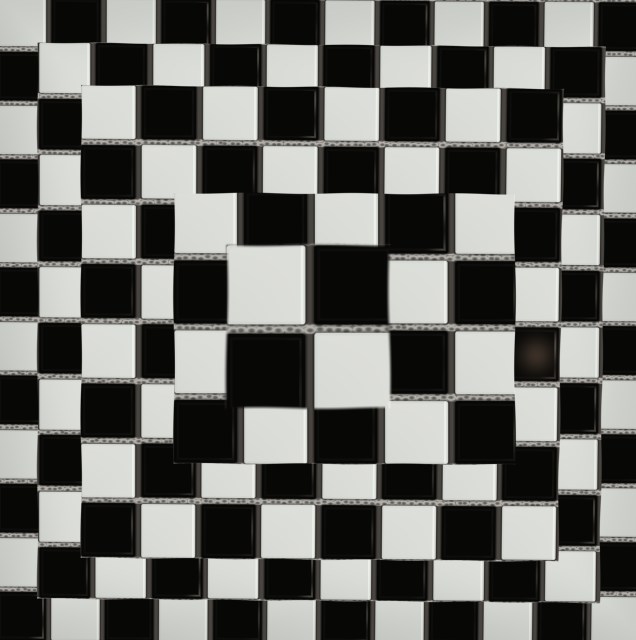
A Shadertoy shader for this pattern:

```glsl
// Glossy black and white mosaic tiles in nested, ever larger checkerboard panels.
// Each panel is one slightly keystoned tile grid, clipped in its own cell space
// and laid over the previous one; cellular noise forms the mesh in the joints.

const vec3 WHITE = vec3(0.865, 0.872, 0.852);
const vec3 WHITE_SHADE = vec3(0.75, 0.76, 0.74);
const vec3 BLACK = vec3(0.026, 0.026, 0.022);
const vec3 GLINT = vec3(0.42, 0.40, 0.37);
const vec3 JOINT_DARK = vec3(0.27, 0.255, 0.24);
const vec3 JOINT_LIGHT = vec3(0.58, 0.57, 0.55);

vec2 hash2(vec2 p) {
    return fract(sin(vec2(dot(p, vec2(127.1, 311.7)), dot(p, vec2(269.5, 183.3)))) * 4375.85);
}

// Distance to the nearest jittered cell point
float cellular(vec2 p) {
    vec2 id = floor(p), f = p - id;
    float nearest = 2.0;
    for (int y = -1; y <= 1; y++)
    for (int x = -1; x <= 1; x++) {
        vec2 n = vec2(x, y);
        nearest = min(nearest, length(n + 0.25 + 0.5 * hash2(id + n) - f));
    }
    return nearest;
}

float boxDist(vec2 p, vec2 halfSize, float radius) {
    vec2 q = abs(p) - halfSize + radius;
    return length(max(q, 0.0)) + min(max(q.x, q.y), 0.0) - radius;
}

float band(float d, float width, float soft) {
    return 1.0 - smoothstep(width, width + soft, abs(d));
}

// Woven mesh in the horizontal joints, plain shadow in the vertical ones
vec3 joint(vec2 cell, vec2 f, float d) {
    float across = smoothstep(0.43, 0.46, abs(f.y - 0.5));
    float loops = cellular(cell * vec2(9.0, 14.0));
    float weave = 0.65 + 0.5 * smoothstep(0.1, 0.5, loops) - 0.35 * smoothstep(0.55, 0.8, loops);
    vec3 col = mix(JOINT_DARK, JOINT_LIGHT * weave, across);
    return col * mix(0.6, 1.05, smoothstep(0.0, 0.04, d));
}

vec3 whiteGlaze(vec2 p, vec2 f, float d) {
    vec2 e = abs(p - 0.5) * 2.0;
    float shade = 0.7 * smoothstep(0.75, 1.05, max(e.x, e.y));
    shade += 0.35 * smoothstep(-0.05, 0.0, d) + 0.25 * (1.0 - f.x) * f.y;
    vec3 col = mix(WHITE, WHITE_SHADE, min(shade, 1.0));
    return col + 0.07 * band(f.x - 0.91, 0.006, 0.02);
}

vec3 blackGlaze(vec2 p, vec2 f, float d, float seed, float soft) {
    float side = smoothstep(0.6, 0.9, f.x) * smoothstep(0.08, 0.16, f.y);
    float rim = band(d + 0.055, 0.004, 0.012 + soft);
    float broken = 0.6 + 0.4 * sin(f.y * 9.0 + seed * 6.3);
    vec3 col = BLACK + GLINT * rim * (0.06 + side * broken * seed * 0.65);
    // Warm reflection on the right
    float glow = exp(-dot(p - vec2(0.835, 0.555), p - vec2(0.835, 0.555)) * 1400.0);
    return col + vec3(0.2, 0.16, 0.13) * glow;
}

vec3 tiles(vec2 cell, vec2 p, float soft) {
    vec2 c = cell + 0.05, id = floor(c), f = c - id;
    vec2 rnd = hash2(id + 3.0);
    float d = boxDist(f - 0.5 - (rnd - 0.5) * 0.014, vec2(0.449), 0.035);
    float isBlack = mod(id.x + id.y, 2.0);
    vec3 glaze = mix(whiteGlaze(p, f, d), blackGlaze(p, f, d, rnd.x, soft), isBlack);
    return mix(glaze, joint(cell, f, d), smoothstep(-soft, soft, d));
}

// Lays one panel over col; warp holds the keystone and the shear
vec3 panel(vec3 col, vec2 p, vec2 origin, vec2 pitch, vec2 lo, vec2 hi, vec2 warp, float feather) {
    vec2 q = p - origin;
    q.y -= warp.y * q.x;
    vec2 cell = q / (pitch * vec2(1.0 - warp.x * q.y, 1.0));
    float soft = 0.8 / (iResolution.y * pitch.y);
    float wobble = 0.012 * sin(cell.y * 3.1) + 0.008 * sin(cell.x * 4.3);
    float d = boxDist(cell - 0.5 * (lo + hi), 0.5 * (hi - lo), 0.0) + wobble;
    float edge = soft + feather;
    return mix(col, tiles(cell, p, soft), 1.0 - smoothstep(-edge, edge, d));
}

void mainImage(out vec4 fragColor, in vec2 fragCoord) {
    // Canvas units, measured down from the top edge
    vec2 p = fragCoord / iResolution.xy;
    p = vec2(p.x * 0.99, 1.0 - p.y);

    vec2 lean = vec2(0.013, 0.008);
    vec3 col = panel(vec3(0.0), p, vec2(-0.0046, -0.004), vec2(0.0852, 0.0844),
                     vec2(-2.0), vec2(14.0), lean, 0.0);
    col = panel(col, p, vec2(0.0612, 0.0664), vec2(0.0885, 0.0876),
                vec2(-0.03, 0.0), vec2(9.96, 9.91), lean, 0.0);
    col = panel(col, p, vec2(0.1263, 0.1328), vec2(0.0947, 0.0933),
                vec2(0.0), vec2(7.94, 7.91), vec2(0.017, 0.008), 0.0);
    col = panel(col, p, vec2(0.2708, 0.297), vec2(0.1094),
                vec2(0.0, 0.04), vec2(4.86, 3.9), vec2(0.0, 0.003), 0.0);
    col = panel(col, p, vec2(0.3529, 0.3828), vec2(0.1367, 0.138),
                vec2(0.0), vec2(1.86, 1.84), vec2(0.0), 0.02);
    fragColor = vec4(clamp(col, 0.0, 1.0), 1.0);
}
```
